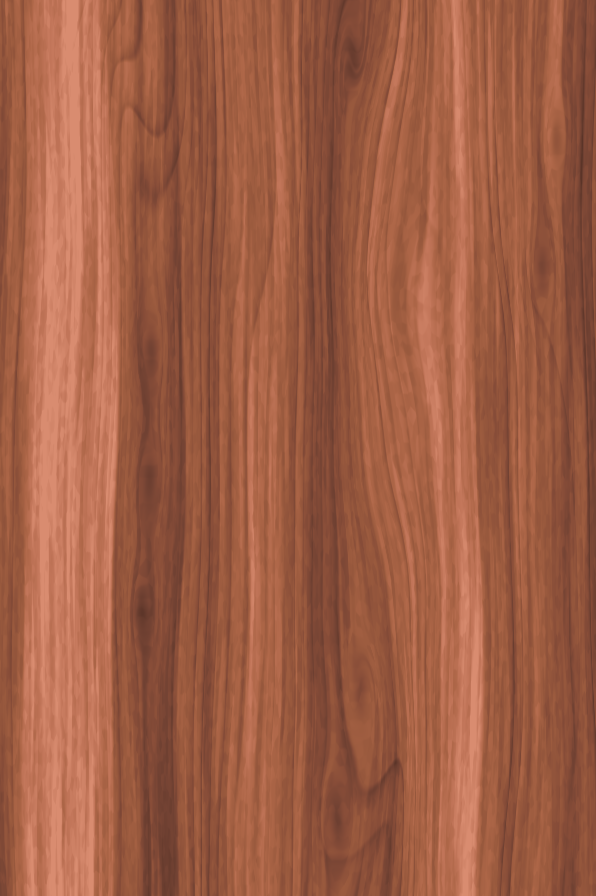
Reproduce this texture procedurally as a Shadertoy shader.

```glsl
float hash(vec2 p) {
    return fract(sin(dot(p, vec2(127.1, 311.7))) * 43758.55);
}

// Soft cellular noise: random cell shades blended by distance to cell centres
float cells(vec2 p) {
    vec2 id = floor(p);
    float shade = 0.0, total = 0.0;
    for (int j = -1; j <= 1; j++)
    for (int i = -1; i <= 1; i++) {
        vec2 cell = id + vec2(i, j);
        vec2 d = cell + vec2(hash(cell), hash(cell + 37.3)) - p;
        float weight = exp(-10.0 * dot(d, d));
        shade += weight * hash(cell + 71.9);
        total += weight;
    }
    return shade / total;
}

float band(float x, float centre, float width) {
    float d = (x - centre) / width;
    return exp(-d * d);
}

vec3 woodColor(float tone) {
    vec3 palette[6] = vec3[6](
        vec3(0.45, 0.26, 0.20), vec3(0.53, 0.30, 0.22), vec3(0.60, 0.35, 0.24),
        vec3(0.68, 0.40, 0.28), vec3(0.76, 0.46, 0.35), vec3(0.85, 0.55, 0.44));
    float t = clamp(tone, 0.0, 4.999);
    int i = int(t);
    vec3 color = mix(palette[i], palette[i + 1], fract(t));
    return color * (1.0 + 0.14 * clamp(tone, -1.5, 0.0));
}

void mainImage(out vec4 fragColor, in vec2 fragCoord) {
    vec2 uv = fragCoord / iResolution.xy;

    // Slow sway of the grain, strongest in the wavy figure right of centre
    float x = uv.x + 0.007 * sin(5.0 * uv.y + 4.0 * uv.x)
                   + 0.003 * sin(13.0 * uv.y + 17.0 * uv.x);
    x -= 0.045 * band(uv.x, 0.64, 0.07) * sin(6.5 * uv.y + 0.6);
    x += 0.0025 * sin(31.0 * uv.y + 9.0 * x) * band(uv.x, 0.64, 0.12);

    // Small eyes in the dark bands push the grain aside
    float knots = 0.0;
    for (int i = 0; i < 8; i++) {
        float n = float(i);
        vec2 centre = vec2(0.26 + 0.33 * mod(n, 3.0) + 0.05 * (hash(vec2(n, 4.0)) - 0.5),
                           fract(n * 0.618 + 0.61));
        vec2 d = uv - centre;
        vec2 e = d / vec2(0.022, 0.055);
        x -= 1.2 * d.x * exp(-dot(e, e));
        knots += exp(-5.0 * dot(e, e));
    }

    // Broad light and dark bands
    float tone = 1.75 + 2.7 * band(x, 0.095, 0.045) + 1.8 * band(x, 0.175, 0.045)
               + 1.5 * band(x, 0.43, 0.05) + 2.3 * band(x, 0.78, 0.06)
               + 0.6 * band(x, 0.69, 0.04) - 0.5 * band(x, 0.27, 0.05);
    float light = smoothstep(2.4, 4.2, tone);

    // Long streaks, fibres and short pores
    tone += 2.0 * (cells(vec2(x * 19.0, uv.y * 0.9)) - 0.5);
    tone += 1.8 * (cells(vec2(x * 62.0 + 40.0, uv.y * 1.7)) - 0.5);
    tone += 1.3 * (cells(vec2(x * 170.0, uv.y * 7.0 + 20.0)) - 0.5);
    tone += 0.7 * (cells(vec2(x * 210.0 + 90.0, uv.y * 75.0)) - 0.5);

    // Growth lines: slow darkening that ends in a crisp edge
    float ring = x * 40.0 + 3.0 * cells(vec2(x * 5.0, uv.y * 1.6 + 8.0))
               + 0.8 * sin(x * 37.0);
    float f = fract(ring);
    float line = pow(f, 4.0) * (1.0 - smoothstep(0.86, 1.0, f));
    float strength = 0.4 + 2.6 * hash(vec2(floor(ring), 5.0));
    tone -= strength * line * (1.0 - 0.65 * light);
    tone -= 1.3 * knots;

    fragColor = vec4(woodColor(tone), 1.0);
}
```
